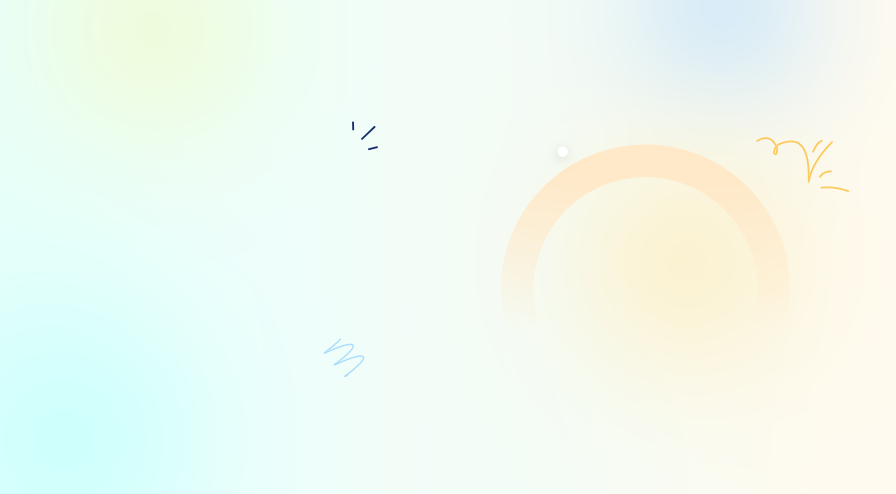
Reproduce this background procedurally as a WebGL 1 fragment shader.

```glsl
precision highp float;
// Pale mint-to-cream backdrop with four soft colour glows, a fading peach arch,
// a white bead and small hand-drawn strokes. Strokes are distances to sampled
// curves; all positions are in canvas heights, measured from the lower left.

uniform vec2 u_resolution;

// Anti-aliased coverage of a shape whose signed distance is d
float cover(float d) {
  return clamp(0.5 - d * u_resolution.y, 0.0, 1.0);
}

float glow(vec2 p, vec2 center, float spread) {
  vec2 d = p - center;
  return exp(-dot(d, d) / spread);
}

float segment(vec2 p, vec2 a, vec2 b) {
  vec2 ab = b - a;
  vec2 ap = p - a;
  return length(ap - ab * clamp(dot(ap, ab) / dot(ab, ab), 0.0, 1.0));
}

// Distance to a quadratic Bezier curve, as a chain of short segments
float curve(vec2 p, vec2 a, vec2 b, vec2 c) {
  float d = 10.0;
  vec2 last = a;
  for (int i = 1; i <= 10; i++) {
    float t = float(i) / 10.0;
    vec2 next = mix(mix(a, b, t), mix(b, c, t), t);
    d = min(d, segment(p, last, next));
    last = next;
  }
  return d;
}

// Point on a zigzag that swings sideways while drifting down
vec2 zigzag(float t) {
  return vec2(0.670, 0.311) + t * vec2(0.052, -0.059)
       + vec2(0.024, 0.014) * cos(15.708 * t) + vec2(0.002, -0.003) * sin(15.708 * t);
}

float scribble(vec2 p) {
  float d = 10.0;
  vec2 last = zigzag(0.06);
  for (int i = 1; i <= 40; i++) {
    vec2 next = zigzag(mix(0.06, 1.04, float(i) / 40.0));
    d = min(d, segment(p, last, next));
    last = next;
  }
  return d;
}

// Looping flourish with three loose dashes
float flourish(vec2 p) {
  float d = curve(p, vec2(1.533, 0.715), vec2(1.561, 0.731), vec2(1.573, 0.700));
  d = min(d, curve(p, vec2(1.573, 0.700), vec2(1.573, 0.683), vec2(1.567, 0.690)));
  d = min(d, curve(p, vec2(1.567, 0.690), vec2(1.566, 0.709), vec2(1.594, 0.713)));
  d = min(d, curve(p, vec2(1.594, 0.713), vec2(1.640, 0.722), vec2(1.637, 0.632)));
  d = min(d, curve(p, vec2(1.637, 0.632), vec2(1.644, 0.672), vec2(1.684, 0.712)));
  d = min(d, curve(p, vec2(1.646, 0.693), vec2(1.653, 0.710), vec2(1.663, 0.715)));
  d = min(d, curve(p, vec2(1.660, 0.642), vec2(1.667, 0.653), vec2(1.682, 0.653)));
  return min(d, curve(p, vec2(1.663, 0.620), vec2(1.689, 0.623), vec2(1.717, 0.613)));
}

float sparks(vec2 p) {
  float d = segment(p, vec2(0.7146, 0.752), vec2(0.715, 0.738));
  d = min(d, segment(p, vec2(0.733, 0.719), vec2(0.758, 0.743)));
  return min(d, segment(p, vec2(0.747, 0.698), vec2(0.763, 0.702)));
}

void main() {
  vec2 p = gl_FragCoord.xy / u_resolution.y;
  float x = gl_FragCoord.x / u_resolution.x;

  // Horizontal wash
  vec3 color = mix(vec3(0.91, 1.0, 0.98), vec3(0.935, 0.998, 0.985), smoothstep(0.0, 0.27, x));
  color = mix(color, vec3(0.957, 0.988, 0.968), smoothstep(0.27, 0.54, x));
  color = mix(color, vec3(1.0, 0.982, 0.937), smoothstep(0.54, 1.0, x));

  // Soft glows: lime, sky, aqua, butter
  color = mix(color, vec3(0.935, 0.99, 0.87), glow(p, vec2(0.31, 0.94), 0.065));
  color = mix(color, vec3(0.85, 0.925, 0.97), glow(p, vec2(1.46, 0.98), 0.05));
  color = mix(color, vec3(0.81, 1.0, 0.99), glow(p, vec2(0.13, 0.11), 0.09));
  color = mix(color, vec3(0.985, 0.95, 0.825), glow(p, vec2(1.39, 0.47), 0.06));

  // Arch, fading out toward its feet
  float arch = abs(length(p - vec2(1.3066, 0.415)) - 0.2594) - 0.033;
  float fade = clamp((p.y - 0.325) / 0.32, 0.0, 1.0);
  color = mix(color, vec3(1.0, 0.912, 0.785), cover(arch) * fade);

  // Bead with a faint shadow
  color *= 1.0 - 0.05 * glow(p, vec2(1.139, 0.687), 0.0003);
  color = mix(color, vec3(1.0), cover(length(p - vec2(1.139, 0.693)) - 0.0105));

  // Hand-drawn strokes
  color = mix(color, vec3(0.08, 0.19, 0.42), cover(sparks(p) - 0.0019));
  color = mix(color, vec3(0.66, 0.86, 0.99), cover(scribble(p) - 0.0014));
  color = mix(color, vec3(0.99, 0.79, 0.36), cover(flourish(p) - 0.0018));

  gl_FragColor = vec4(color, 1.0);
}
```
